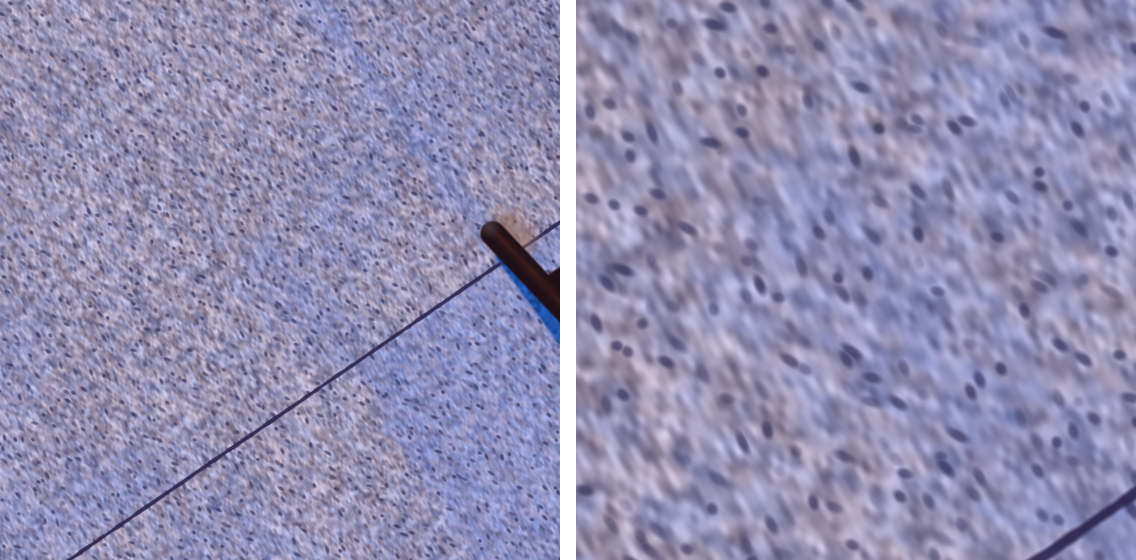
Left, the full canvas; right, a detail of the centre.
A three.js fragment shader for this texture:

```glsl
// Speckled lilac stone paving with cool stains, a thin diagonal joint and
// the tip of a dark wooden leg at the right. Grain is stretched value noise
// plus jittered elliptical specks; the rest is built from segment distances.

varying vec2 vUv;

const float GRAIN_ANGLE = -0.78;
const float SPECK_CELLS = 64.0;

const vec3 WARM_STONE = vec3(0.612, 0.585, 0.705);
const vec3 COOL_STONE = vec3(0.535, 0.560, 0.770);
const vec3 SPECK_INK = vec3(0.20, 0.19, 0.35);
const vec3 JOINT_INK = vec3(0.16, 0.13, 0.29);
const vec3 WOOD_DARK = vec3(0.12, 0.06, 0.09);
const vec3 WOOD_LIGHT = vec3(0.31, 0.15, 0.13);
const vec3 WOOD_TIP = vec3(0.27, 0.23, 0.25);
const vec3 BLUE_EDGE = vec3(0.12, 0.32, 0.66);
const vec3 AMBER_GLOW = vec3(0.58, 0.42, 0.36);

float hash(vec2 p) {
  return fract(sin(dot(p, vec2(127.1, 311.7))) * 43758.5453);
}

float noise(vec2 p) {
  vec2 i = floor(p);
  vec2 f = fract(p);
  f = f * f * (3.0 - 2.0 * f);
  float low = mix(hash(i), hash(i + vec2(1.0, 0.0)), f.x);
  float high = mix(hash(i + vec2(0.0, 1.0)), hash(i + vec2(1.0, 1.0)), f.x);
  return mix(low, high, f.y);
}

// Coordinates along and across an axis tilted by the given angle.
vec2 alongAxis(vec2 p, float angle) {
  float c = cos(angle);
  float s = sin(angle);
  return vec2(c * p.x + s * p.y, c * p.y - s * p.x);
}

float segmentDistance(vec2 p, vec2 a, vec2 b) {
  vec2 ab = b - a;
  return length(p - a - ab * clamp(dot(p - a, ab) / dot(ab, ab), 0.0, 1.0));
}

// Signed distance to the line a-b, positive on its left.
float sideOfLine(vec2 p, vec2 a, vec2 b) {
  vec2 d = normalize(b - a);
  return dot(p - a, vec2(-d.y, d.x));
}

float below(float edge, float blur, float d) {
  return 1.0 - smoothstep(edge - blur, edge + blur, d);
}

// Darkest of the soft elliptical specks around p.
float specks(vec2 p, float cells) {
  vec2 g = p * cells;
  vec2 home = floor(g);
  float ink = 0.0;
  for (int y = -1; y <= 1; y++) {
    for (int x = -1; x <= 1; x++) {
      vec2 id = home + vec2(float(x), float(y));
      vec2 center = id + vec2(hash(id + 3.1), hash(id + 17.7));
      float angle = GRAIN_ANGLE + 1.1 * (hash(id + 41.3) - 0.5);
      vec2 radii = vec2(mix(0.28, 0.62, hash(id + 59.9)), 0.25);
      float d = length(alongAxis(g - center, angle) / radii);
      float strength = smoothstep(0.35, 1.0, hash(id + 83.2));
      ink = max(ink, strength * (1.0 - smoothstep(0.3, 1.15, d)));
    }
  }
  return ink;
}

// Share of cool stain: a band, the lower right slab and faint patches.
float coolness(vec2 p, float joint) {
  float wobble = 0.03 * (noise(p * 30.0) - 0.5);
  float band = below(0.022, 0.022, segmentDistance(p, vec2(0.55, 1.02), vec2(0.86, 0.59)) + wobble);
  float slab = sideOfLine(p, vec2(0.638, 0.323), vec2(0.833, 0.0)) + wobble;
  float stain = smoothstep(-0.012, 0.022, slab) * below(0.0, 0.004, joint);
  float patches = below(0.05, 0.05, segmentDistance(p, vec2(0.48, 0.52), vec2(0.63, 0.37)));
  patches = max(patches, below(0.07, 0.07, segmentDistance(p, vec2(0.0, 0.04), vec2(0.26, 0.14))));
  patches *= smoothstep(-0.01, 0.01, joint);
  float drift = 0.45 * smoothstep(0.4, 0.9, noise(p * 5.0 + 2.0));
  return max(max(0.75 * band, 0.85 * stain), max(0.55 * patches, drift));
}

vec3 stone(vec2 p, float joint) {
  float coarse = noise(alongAxis(p, GRAIN_ANGLE) * vec2(80.0, 150.0));
  float fine = noise(alongAxis(p, GRAIN_ANGLE - 0.3) * vec2(135.0, 240.0) + 31.0);
  float tint = noise(alongAxis(p, GRAIN_ANGLE + 0.2) * vec2(60.0, 95.0) + 77.0) - 0.5;
  float cool = coolness(p, joint);
  vec3 color = mix(WARM_STONE, COOL_STONE, cool);
  color += (coarse + fine - 1.0) * mix(0.24, 0.17, cool);
  color += tint * vec3(0.07, 0.01, -0.06);
  color += 0.05 * (noise(p * 7.0 + 9.0) - 0.5);
  color -= vec3(0.035, 0.045, 0.06) * smoothstep(1.45, 1.9, p.x + p.y);
  return mix(color, SPECK_INK, 0.72 * specks(p, SPECK_CELLS));
}

// Wooden leg with a blue lower edge and an amber reflection by its tip.
vec3 addLeg(vec3 ground, vec2 p) {
  vec2 tip = vec2(0.880, 0.583);
  vec2 foot = vec2(1.03, 0.424);
  float glow = below(0.025, 0.025, segmentDistance(p, vec2(0.905, 0.597), vec2(0.93, 0.572)));
  vec3 color = mix(ground, AMBER_GLOW, 0.65 * glow);
  float strip = segmentDistance(p, vec2(0.902, 0.545), vec2(1.02, 0.385));
  vec3 blue = BLUE_EDGE * (0.75 + 0.5 * noise(p * 130.0));
  color = mix(color, blue, below(0.017, 0.004, strip));
  float leg = segmentDistance(p, tip, foot);
  float rung = segmentDistance(p, vec2(0.99, 0.497), vec2(1.03, 0.522));
  float sheen = below(0.004, 0.012, abs(sideOfLine(p, tip, foot) - 0.004));
  float streak = noise(alongAxis(p, -0.815) * vec2(25.0, 220.0));
  vec3 wood = mix(WOOD_DARK, WOOD_LIGHT, sheen * (0.45 + 0.5 * streak));
  wood = mix(wood, WOOD_TIP, 0.8 * below(0.012, 0.012, length(p - vec2(0.873, 0.594))));
  return mix(color, wood, below(0.0, 0.003, min(leg - 0.022, rung - 0.017)));
}

void main() {
  float joint = sideOfLine(vUv, vec2(0.124, 0.0), vec2(1.0, 0.603));
  vec3 color = stone(vUv, joint);
  float ragged = abs(joint) + 0.0016 * (noise(vUv * 90.0) - 0.5);
  color = mix(color, JOINT_INK, 0.9 * below(0.0032, 0.0018, ragged));
  gl_FragColor = vec4(addLeg(color, vUv), 1.0);
}
```
